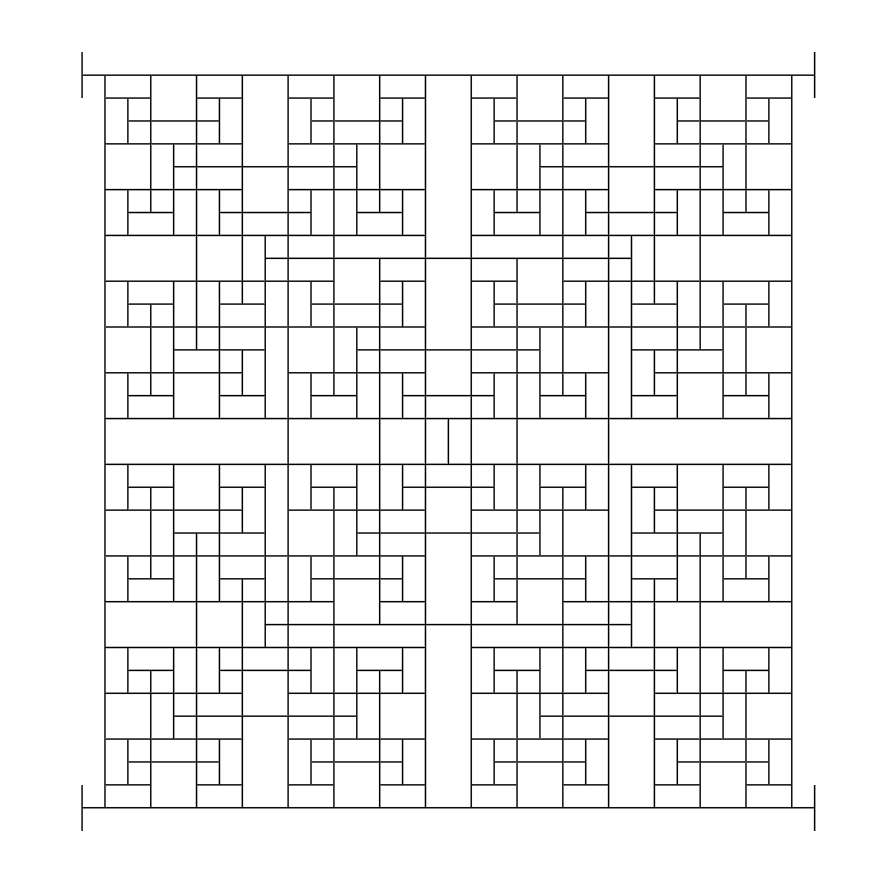
Give the GLSL for this pattern, as a Shadertoy shader.

```glsl
// Toothpick fractal: thin black segments on white, each new one centred
// across a free end of an older one. Whether a lattice point holds a segment
// is found by folding its quadrant into ever smaller copies of itself.

// True if a segment is centred on the lattice point c.
bool hasToothpick(vec2 c) {
    c = abs(c);
    if (c == vec2(16.0)) return true;              // four outermost tips
    if (c.x > 15.0 || c.y > 16.0) return false;
    for (float n = 8.0; n > 0.5; n *= 0.5) {
        if (c.x == 0.0) return c.y < 1.5;          // axes stay nearly empty
        if (c.y == 0.0) return false;
        if (c == vec2(n)) return true;             // corner seed
        if (c.y > n) c = vec2(abs(c.x - n), c.y - n);              // mirrored copies
        else if (c.x >= n) c = vec2(n - c.y, c.x - n + 1.0);       // turned copy
    }
    return c.x == 0.0 && c.y < 1.5;
}

// Box-filtered coverage of a thin line at distance d.
float lineInk(float d, float width, float blur) {
    float overlap = min(d + 0.5 * blur, 0.5 * width) - max(d - 0.5 * blur, -0.5 * width);
    return max(overlap, 0.0) / blur;
}

void mainImage(out vec4 fragColor, in vec2 fragCoord) {
    // Lattice units, folded into one quadrant
    float unit = 0.02555;
    vec2 p = (fragCoord - 0.5 * iResolution.xy) / iResolution.y - vec2(0.00264, 0.0073);
    p = abs(p / unit);
    float blur = 1.1 / (iResolution.y * unit);
    float width = 0.064;

    // Upright segments sit on even points, level ones on odd points
    vec2 cell = floor(p + 0.5);
    vec2 upright = vec2(cell.x, cell.x + 2.0 * floor((p.y - cell.x) * 0.5 + 0.5));
    float odd = cell.y + 1.0;
    vec2 level = vec2(odd + 2.0 * floor((p.x - odd) * 0.5 + 0.5), cell.y);

    float ink = 0.0;
    if (hasToothpick(upright)) ink = lineInk(abs(p.x - cell.x), width, blur);
    if (hasToothpick(level)) ink = max(ink, lineInk(abs(p.y - cell.y), width, blur));

    fragColor = vec4(vec3(1.0 - ink), 1.0);
}
```
